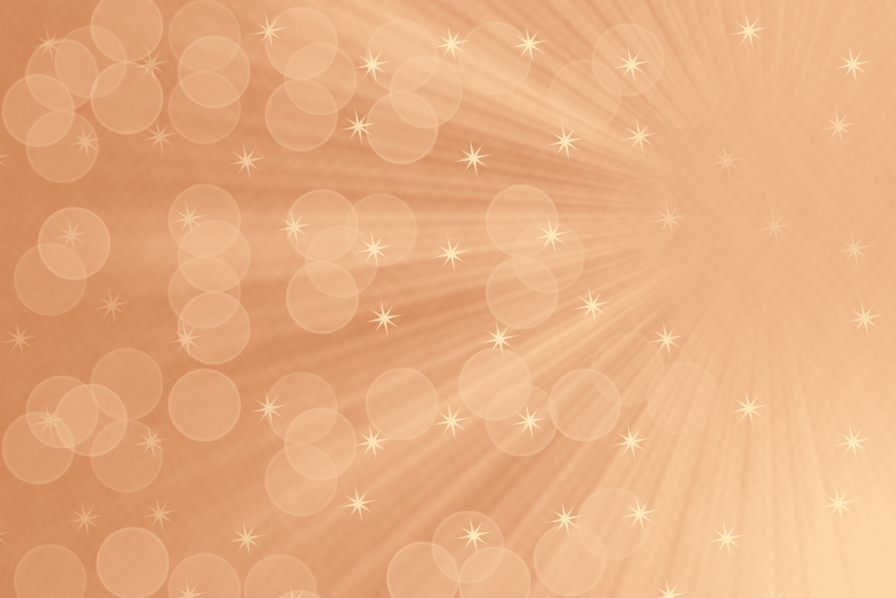
This background is drawn by a Shadertoy shader. Its source:

```glsl
#define SOURCE vec2(1.28, 0.36)
#define STAR_TILE vec2(0.803, 0.631)
#define STAR_RADIUS 0.035
#define DISC_RADIUS 0.061
#define DISC_ALPHA 0.27
#define RAY_STRENGTH 0.055
#define GRAIN 0.03
#define SHADE vec3(0.82, 0.53, 0.35)
#define PEACH vec3(0.91, 0.68, 0.51)
#define CREAM vec3(0.99, 0.83, 0.65)
#define DISC_TINT vec3(0.97, 0.80, 0.64)
#define STAR_TINT vec3(1.0, 0.94, 0.77)

const float TAU = 6.2831853;

float bell(float x, float width) {
    return exp(-x * x / (width * width));
}

vec3 ramp(float t) {
    vec3 low = mix(SHADE, PEACH, clamp(2.0 * t, 0.0, 1.0));
    return mix(low, CREAM, clamp(2.0 * t - 1.0, 0.0, 1.0));
}

// Broad beams and fine streaks fanning out from the light source
float rays(vec2 p) {
    vec2 d = p - SOURCE;
    float r = length(d);
    float a = atan(d.y, -d.x);
    float beams = 0.24 * bell(a - 0.55, 0.11)
                + 0.27 * bell(a + 0.45, 0.10)
                + 0.06 * bell(a - 1.15, 0.16)
                - 0.10 * bell(a - 0.26, 0.10)
                - 0.14 * bell(a + 0.20, 0.12)
                - 0.10 * bell(a - 0.80, 0.10);
    float shaft = 0.24 * bell(p.y - 0.415, 0.052) * smoothstep(0.05, 0.3, p.x) * step(d.x, 0.0);
    float streaks = sin(a * 37.0) + sin(a * 61.0 + 1.3) + 0.8 * sin(a * 103.0 + 2.0);
    streaks += 0.8 * sin(a * 167.0 + 0.7);
    streaks *= 1.0 - 0.45 * smoothstep(0.9, 1.4, abs(a));
    float fade = smoothstep(0.1, 0.4, r);
    float reach = fade * (1.0 - 0.8 * smoothstep(0.6, 1.2, r));
    return (beams + RAY_STRENGTH * streaks) * reach * smoothstep(2.3, 1.6, abs(a)) + shaft * fade;
}

// Faint mottling from layered sines
float grain(vec2 p) {
    float n = 0.7 * sin(p.x * 83.0 + 2.0 * sin(p.y * 9.0)) * sin(p.y * 31.0 + p.x * 7.0);
    n += sin(p.x * 231.0 + 3.0 * sin(p.y * 23.0)) * sin(p.y * 169.0 + 3.0 * sin(p.x * 37.0));
    return GRAIN * n;
}

float backdrop(vec2 p) {
    float t = 0.06 + 0.29 * smoothstep(-0.05, 0.8, p.x);
    t += 0.16 * smoothstep(0.65, 1.2, p.x);
    t += 0.55 * bell(length(p - vec2(1.5, 1.0)), 0.42);
    t += 0.15 * bell(length(p - vec2(1.40, 0.03)), 0.3);
    t += 0.10 * bell(length(p - vec2(0.62, 0.0)), 0.3);
    return t + grain(p) + rays(p);
}

// Filled disc with a thin brighter rim
float disc(float r, float px) {
    float fill = 1.0 - smoothstep(-px, px, r - DISC_RADIUS);
    return fill * (1.0 + 0.6 * bell(r - DISC_RADIUS + 0.002, 0.003));
}

// Eight tapering spikes, alternately long and short
float star(vec2 d, float px) {
    float r = length(d);
    float turn = (atan(d.y, d.x) + 0.2) / TAU * 8.0;
    float nearest = floor(turn + 0.5);
    float side = r * abs(sin((turn - nearest) * TAU / 8.0));
    float size = STAR_RADIUS * (mod(nearest, 2.0) < 0.5 ? 1.0 : 0.85);
    float taper = clamp(1.0 - r / size, 0.0, 1.0);
    float width = 0.003 * taper;
    return (1.0 - smoothstep(width - 0.6 * px, width + 0.6 * px, side)) * sqrt(taper);
}

// Columns of zigzag chains, four chains in each
vec3 addDiscs(vec3 col, vec2 p, float px) {
    // Column x, zigzag width, sway between chains, y shift
    vec4 columns[9] = vec4[9](vec4(0.084, 0.02, 0.02, 0.03), vec4(0.182, 0.03, -0.01, -0.025),
        vec4(0.350, -0.008, 0.0, 0.005), vec4(0.520, -0.016, 0.035, 0.012),
        vec4(0.692, -0.02, -0.035, 0.012), vec4(0.85, -0.022, 0.045, -0.012),
        vec4(1.014, 0.036, 0.025, -0.03), vec4(1.142, 0.0, 0.0, 0.02),
        vec4(1.255, -0.024, 0.01, -0.025));
    // Discs in each chain, from top to bottom
    ivec4 counts[9] = ivec4[9](ivec4(3, 2, 2, 1), ivec4(3, 0, 3, 1), ivec4(3, 4, 1, 1),
        ivec4(3, 3, 3, 2), ivec4(3, 1, 1, 1), ivec4(1, 3, 2, 2), ivec4(2, 1, 2, 2),
        ivec4(1, 0, 1, 0), ivec4(0, 2, 0, 3));
    for (int c = 0; c < 9; c++)
    for (int g = 0; g < 4; g++)
    for (int m = 0; m < counts[c][g]; m++) {
        vec3 id = vec3(c, g, m);
        float zigzag = columns[c].y * cos(0.5 * TAU * id.z);
        float sway = columns[c].z * sin(0.25 * TAU * id.y);
        float slope = 0.027 * sin(0.7 * id.x) * (id.y - 1.5);
        vec2 center = vec2(columns[c].x + zigzag + sway,
                           0.095 + 0.282 * id.y + columns[c].w + slope + 0.06 * id.z);
        float glow = 0.85 + 0.2 * sin(2.3 * id.x + 1.7 * id.y + 2.9 * id.z);
        glow += 0.45 * bell(center.x - 0.88, 0.3);
        glow *= 0.15 + 0.85 * smoothstep(0.1, 0.5, length(center - SOURCE));
        col = mix(col, DISC_TINT, DISC_ALPHA * glow * disc(length(p - center), px));
    }
    return col;
}

// Repeating tile of four wavy rows, five stars in each
vec3 addStars(vec3 col, vec2 p, float px) {
    // Base x, base y, phase of the x wave, phase of the y wave
    vec4 rows[4] = vec4[4](vec4(0.272, 0.083, 2.24, -0.63), vec4(0.282, 0.242, -2.08, 2.03),
                           vec4(0.301, 0.396, 1.06, -2.91), vec4(0.326, 0.542, -2.05, 0.63));
    float shine = mix(0.3, 0.9, smoothstep(0.15, 0.75, p.x));
    shine *= 0.3 + 0.7 * smoothstep(0.08, 0.35, length(p - SOURCE));
    for (int k = 0; k < 4; k++)
    for (int i = 0; i < 5; i++) {
        if (k == 3 && i == 1) continue;
        float part = float(i) / 5.0;
        float waves = k == 2 ? 1.0 : 2.0;
        vec2 center = rows[k].xy + vec2(STAR_TILE.x * part, 0.0);
        center += vec2(0.031, 0.031) * cos(TAU * part * vec2(1.0, waves) - rows[k].zw);
        vec2 d = p - center;
        d -= STAR_TILE * floor(d / STAR_TILE + 0.5);
        col = mix(col, STAR_TINT, shine * star(d, px));
    }
    return col;
}

void mainImage(out vec4 fragColor, in vec2 fragCoord) {
    float px = 1.0 / iResolution.y;
    // Height is one unit, measured downward from the top
    vec2 p = vec2(fragCoord.x, iResolution.y - fragCoord.y) * px;
    vec3 col = addDiscs(ramp(backdrop(p)), p, px);
    fragColor = vec4(addStars(col, p, px), 1.0);
}
```
